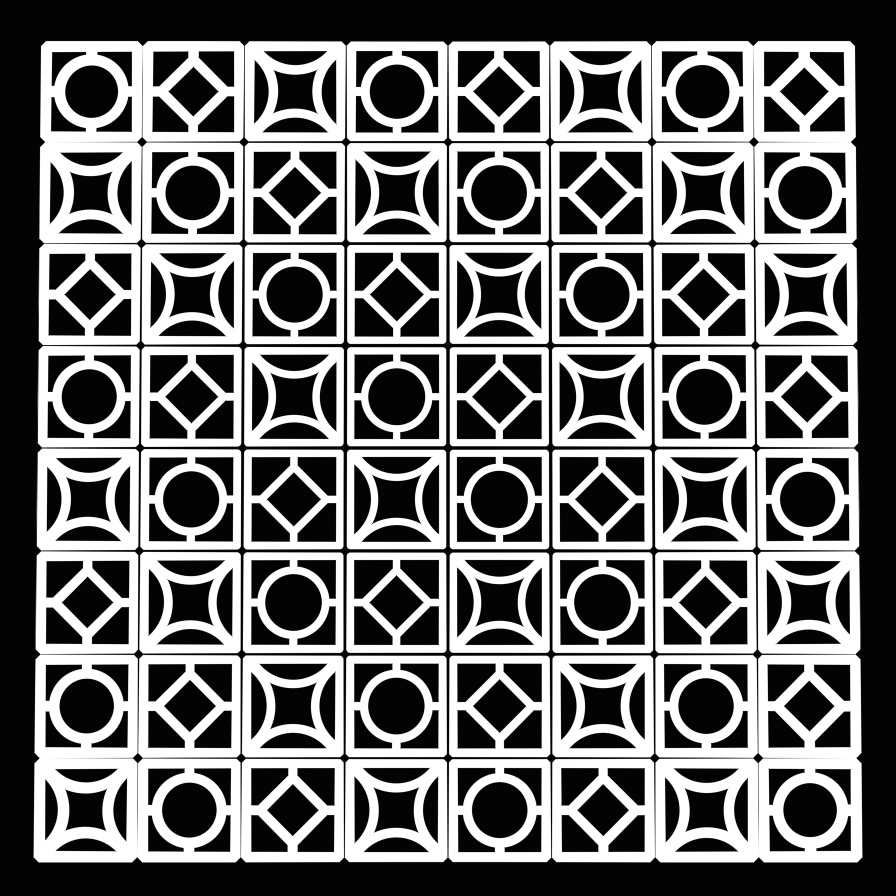
Write a WebGL 1 fragment shader that draws this pattern.

```glsl
precision mediump float;

uniform vec2 u_resolution;

const vec3 INK = vec3(1.0);
const vec3 GROUND = vec3(0.01);

const float TILES = 8.0;          // tiles across and down
const float GRID_SIZE = 0.9167;   // grid width on the canvas
const float TILT = 0.02;          // slight perspective, wider at the bottom

// Lengths below are fractions of one tile.
const float STROKE = 0.035;       // half line width at the canvas centre
const float STROKE_GROWTH = 0.06; // thickening towards the canvas corners
const float FRAME = 0.448;        // centre line of the square frame
const float CHAMFER = 0.05;       // cut at the tile corners
const float RING_RADIUS = 0.313;
const float DIAMOND_REACH = 0.315;
const float ARC_CENTRE = 0.684;
const float ARC_RADIUS = 0.47;
const float EDGE_PIXELS = 0.7;    // half width of the edge smoothing

float boxDistance(vec2 p, float halfSize) {
  vec2 d = abs(p) - halfSize;
  return length(max(d, 0.0)) + min(max(d.x, d.y), 0.0);
}

// Centre line of four spokes running outward from the given reach.
float spokes(vec2 q, float reach) {
  float along = max(q.x, q.y);
  float across = min(q.x, q.y);
  return length(vec2(across, max(reach - along, 0.0)));
}

float ringMotif(vec2 q) {
  return min(abs(length(q) - RING_RADIUS), spokes(q, RING_RADIUS));
}

float diamondMotif(vec2 q) {
  float outline = abs(q.x + q.y - DIAMOND_REACH) * 0.70711;
  return min(outline, spokes(q, DIAMOND_REACH));
}

// Four inward arcs, folded into a single sector.
float concaveMotif(vec2 q) {
  vec2 folded = vec2(max(q.x, q.y), min(q.x, q.y));
  return abs(length(folded - vec2(ARC_CENTRE, 0.0)) - ARC_RADIUS);
}

float tileDistance(vec2 p, float kind, float stroke) {
  vec2 q = abs(p);
  float motif = concaveMotif(q);
  if (kind < 0.5) motif = ringMotif(q);
  else if (kind < 1.5) motif = diamondMotif(q);

  // Keep the motif inside the frame.
  motif = max(motif - stroke, max(q.x, q.y) - FRAME);
  float frame = abs(boxDistance(p, FRAME)) - stroke;
  float chamfer = (q.x + q.y - 1.0 + CHAMFER) * 0.70711;
  return max(min(motif, frame), chamfer);
}

void main() {
  float side = min(u_resolution.x, u_resolution.y);
  vec2 canvas = (gl_FragCoord.xy - 0.5 * u_resolution) / side;

  // Undo the perspective, then split the plane into tiles.
  vec2 plane = canvas / (1.0 - TILT * canvas.y);
  vec2 grid = (plane / GRID_SIZE + 0.5) * TILES;
  vec2 cell = floor(grid);
  vec2 local = fract(grid) - 0.5;

  // The three motifs alternate along diagonals.
  float kind = mod(cell.x + cell.y + 2.0, 3.0);
  float stroke = STROKE + STROKE_GROWTH * dot(canvas, canvas);
  float shape = tileDistance(local, kind, stroke);

  // Trim to the outer boundary and smooth the edges.
  float boundary = boxDistance(grid - 0.5 * TILES, 0.5 * TILES);
  float pixels = max(shape, boundary) * GRID_SIZE / TILES * side;
  float coverage = 1.0 - smoothstep(-EDGE_PIXELS, EDGE_PIXELS, pixels);
  gl_FragColor = vec4(mix(GROUND, INK, coverage), 1.0);
}
```
